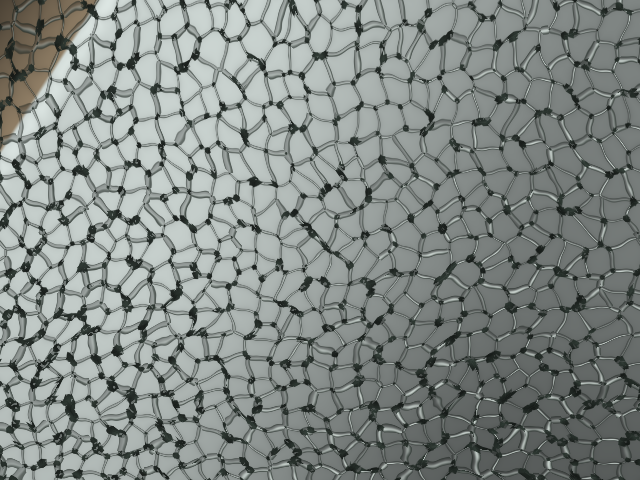
Reproduce this texture procedurally as a Shadertoy shader.

```glsl
#define CELLS vec2(24.0, 25.0)
#define JITTER vec2(0.74, 0.88)
#define CRACK_THIN 0.045
#define CRACK_WIDE 0.165
#define CHIP_SIZE 0.115
#define GLASS_TINT vec3(0.965, 1.01, 0.995)
#define DARK_GLASS vec3(0.13, 0.165, 0.145)
#define GLINT vec3(0.83, 0.87, 0.85)
#define BROWN vec3(0.53, 0.465, 0.375)

float hash1(vec2 p) {
    vec3 v = fract(vec3(p.xyx) * 0.1031);
    v += dot(v, v.yzx + 33.33);
    return fract((v.x + v.y) * v.z);
}

vec2 seedPoint(vec2 cell) {
    vec2 h = vec2(hash1(cell + 17.3), hash1(cell + 91.7));
    return 0.5 + JITTER * (h - 0.5);
}

// Layered sines, roughly -1 to 1
float waves(vec2 p) {
    return (sin(p.x * 1.7 + 1.9 * sin(p.y * 1.3))
          + sin(p.y * 2.3 + 1.6 * sin(p.x * 1.9 + 2.0))) * 0.5;
}

// Nearest and second nearest crack distance, with the crack's normal and id
void cracks(vec2 q, out vec2 dist, out vec2 normal, out float id) {
    vec2 base = floor(q), f = q - base;
    vec2 homeCell = vec2(0.0), home = vec2(0.0);
    float nearest = 9.0;
    for (int j = -1; j <= 1; j++)
    for (int i = -1; i <= 1; i++) {
        vec2 c = vec2(i, j), r = c + seedPoint(base + c) - f;
        float d = dot(r, r);
        if (d < nearest) { nearest = d; homeCell = c; home = r; }
    }
    dist = vec2(9.0);
    normal = vec2(1.0, 0.0);
    id = 0.0;
    for (int j = -2; j <= 2; j++)
    for (int i = -2; i <= 2; i++) {
        if (i == 0 && j == 0) continue;
        vec2 c = homeCell + vec2(i, j), r = c + seedPoint(base + c) - f;
        vec2 n = normalize(r - home);
        float d = dot(0.5 * (home + r), n);
        if (d < dist.x) {
            dist = vec2(d, dist.x);
            normal = n;
            id = hash1(2.0 * base + homeCell + c + 5.5);
        } else dist.y = min(dist.y, d);
    }
}

// Soft light behind the pane, with a brown frame in the upper left
vec3 backdrop(vec2 p, float across) {
    float fall = smoothstep(0.2, 0.9, across + 0.25 * (0.5 - p.y));
    float light = 0.80 - 0.37 * fall + 0.09 * across * p.y;
    light -= 0.07 * smoothstep(0.5, 0.0, p.y);
    vec3 col = light * GLASS_TINT;
    float frame = (p.y - 0.68 - 1.55 * p.x) / 1.84;
    col += 0.08 * exp(-pow((frame + 0.02) * 40.0, 2.0));
    vec3 wood = BROWN * (1.08 - 3.0 * max(frame, 0.0));
    return mix(col, wood, smoothstep(-0.004, 0.006, frame));
}

void mainImage(out vec4 fragColor, in vec2 fragCoord) {
    vec2 p = fragCoord / iResolution.y;
    float across = fragCoord.x / iResolution.x;
    float soft = 0.6 * CELLS.y / iResolution.y;

    // Cells crowd towards the left and the bottom
    vec2 q = CELLS * p - vec2(2.0, 4.5) * p * p;
    q += 0.35 * sin(q.yx * vec2(0.43, 0.37) + vec2(0.0, 2.0));
    q += 0.11 * sin(q.yx * vec2(2.1, 1.8) + vec2(1.0, 4.0));
    q += 0.035 * sin(q.yx * vec2(5.7, 6.3));

    vec2 dist, normal;
    float id;
    cracks(q, dist, normal, id);
    float crowd = 0.85 + 0.35 * smoothstep(0.7, 0.0, p.y)
                + 0.25 * smoothstep(0.45, 0.0, across);
    float grain = waves(q * 3.1);
    vec3 glass = backdrop(p, across);
    vec3 col = glass * (1.0 - 0.12 * exp(-dist.x * 9.0));

    // Crack bands: grey walls, dark rims and a lit streak
    float width = crowd * mix(CRACK_THIN, CRACK_WIDE, id * id);
    width *= 1.0 + 0.25 * grain;
    float u = dist.x * sign(dot(normal, vec2(-0.6, 0.8))) / width;
    float band = 1.0 - smoothstep(width - soft, width + soft, dist.x);
    float kind = fract(id * 37.7);
    float rim = smoothstep(0.25, 0.85, abs(u + 0.25));
    vec3 wall = mix(glass * 0.72, DARK_GLASS, rim * (0.5 + 0.4 * kind));
    float lit = mix(0.45, 0.95, smoothstep(0.2, 0.9, across + 0.3 - 0.4 * p.y));
    lit *= 0.4 + 0.6 * smoothstep(0.15, 0.7, kind + 0.4 * abs(normal.y) - 0.2);
    float streak = exp(-pow((u - 0.25) * 2.0, 2.0));
    wall = mix(wall, GLINT, streak * lit * (0.8 + 0.2 * grain));
    col = mix(col, wall, band * 0.95);

    // Dark chips where cracks meet, broken up by small facets
    float chip = crowd * CHIP_SIZE * (1.0 + 0.85 * waves(q * 1.3 + 4.0));
    float meet = 1.0 - smoothstep(chip - soft, chip + soft, dist.y);
    float facet = smoothstep(0.35, 0.8, waves(q * 6.5 + 8.0 * id));
    vec3 shard = mix(DARK_GLASS * (0.85 + 0.35 * grain), glass * 0.8, 0.65 * facet);
    col = mix(col, shard, meet * 0.92);

    fragColor = vec4(clamp(col, 0.0, 1.0), 1.0);
}
```
